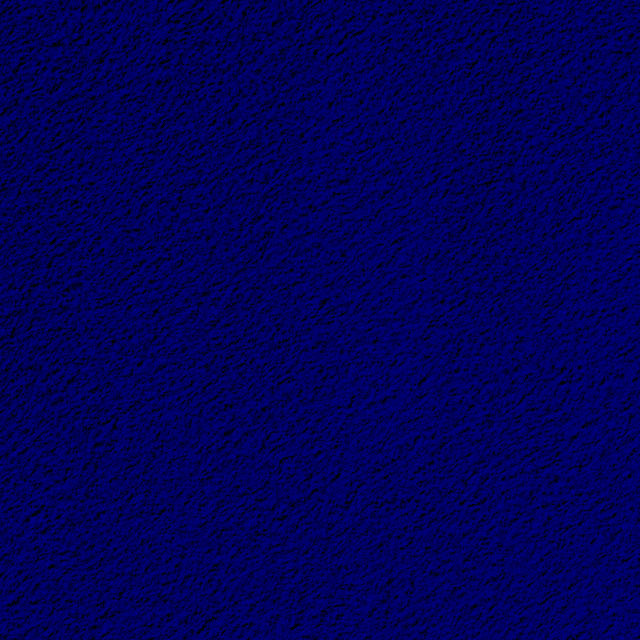
Give the GLSL for this texture, as a WebGL 2 fragment shader.

```glsl
#version 300 es
precision highp float;

#define STREAK_ANGLE 0.62
#define FINE_CELLS vec2(185.0, 310.0)
#define COARSE_CELLS vec2(75.0, 165.0)
#define GRAIN_CELLS 400.0
#define FINE_WEIGHT 0.65
#define COARSE_WEIGHT 0.4
#define GRAIN_WEIGHT 0.58
#define BEND_AMOUNT 0.014
#define TILT_AMOUNT 0.25
#define PEAK_BLUE 0.555
#define SHADE_DEPTH 0.18
#define SHADE_CURVE 0.54

uniform vec2 u_resolution;
out vec4 fragColor;

float hash(vec2 cell) {
    return fract(sin(dot(cell, vec2(12.9898, 78.233))) * 43758.5453);
}

float valueNoise(vec2 p) {
    vec2 cell = floor(p);
    vec2 f = fract(p);
    f = f * f * (3.0 - 2.0 * f);
    float low = mix(hash(cell), hash(cell + vec2(1.0, 0.0)), f.x);
    float high = mix(hash(cell + vec2(0.0, 1.0)), hash(cell + vec2(1.0, 1.0)), f.x);
    return mix(low, high, f.y);
}

// Slope of the noise across the streaks, scaled to unit deviation
float reliefSlope(vec2 p) {
    vec2 halfStep = vec2(0.0, 0.5);
    return (valueNoise(p - halfStep) - valueNoise(p + halfStep)) / 0.276;
}

// Fine isotropic roughness, scaled to unit deviation
float grain(vec2 p) {
    return (valueNoise(p) - 0.5) / 0.2145;
}

void main() {
    vec2 uv = gl_FragCoord.xy / min(u_resolution.x, u_resolution.y);

    // Coordinates along and across the gently bending streaks
    float c = cos(STREAK_ANGLE);
    float s = sin(STREAK_ANGLE);
    vec2 streak = vec2(c * uv.x + s * uv.y, c * uv.y - s * uv.x);
    streak.y += BEND_AMOUNT * (valueNoise(uv * 9.0 + 3.7) - 0.5);
    streak.y += 0.4 * BEND_AMOUNT * (valueNoise(uv * 40.0 + 8.1) - 0.5);

    // Layered relief under a slanting light
    float light = FINE_WEIGHT * reliefSlope(streak * FINE_CELLS + 17.3);
    light += COARSE_WEIGHT * reliefSlope(streak * COARSE_CELLS + 41.9);
    light += GRAIN_WEIGHT * grain(uv * GRAIN_CELLS + 5.2);

    // Broad shading, brighter toward the lower right
    light += TILT_AMOUNT * (uv.x - uv.y);
    light += 0.2 * (valueNoise(uv * 5.0 + 23.0) - 0.5);

    // Bright plateau with a steep fall into the pits
    float blue = clamp(PEAK_BLUE - SHADE_DEPTH * exp(-SHADE_CURVE * light), 0.0, 1.0);
    float green = 0.01 * (1.0 - smoothstep(0.1, 0.24, blue));
    fragColor = vec4(0.0, green, blue, 1.0);
}
```
